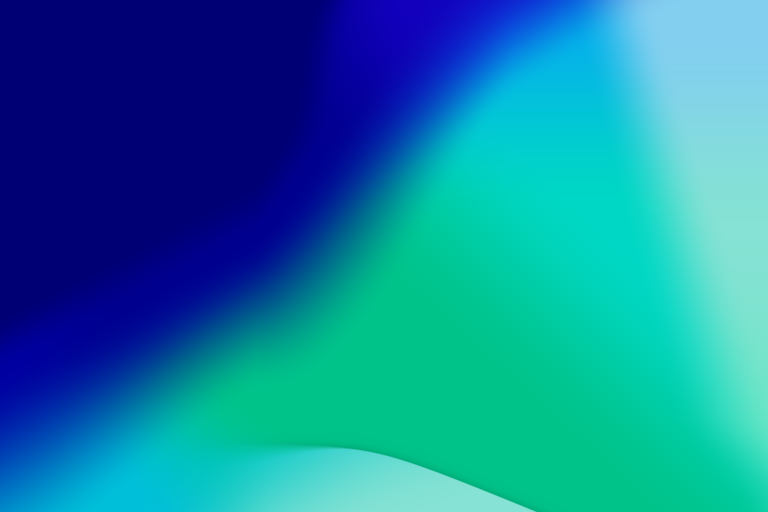
Write a WebGL 2 fragment shader that draws this background.

```glsl
#version 300 es
precision highp float;
// Soft abstract backdrop: a navy mass at upper left melts across an S-shaped
// border into a green-to-sky field, with a pale veil at right and a pale hill
// below. Each part is a signed offset from a curve, blended with smoothstep.

#define NAVY_SOFT_IN  0.10   // border blur on the navy side
#define NAVY_SOFT_OUT 0.17   // border blur on the green side
#define CORE_OFFSET   0.17   // gap between the border and the navy core
#define VEIL_TOP_X    1.13   // left edge of the veil at the top
#define VEIL_SLANT    0.25   // rightward drift of that edge going down
#define HILL_HEIGHT   0.138
#define HILL_SLOPE    0.21
#define HILL_BEND_X   0.73

uniform vec2 u_resolution;
out vec4 fragColor;

const vec3 NAVY   = vec3(0.00, 0.00, 0.455);
const vec3 RIM    = vec3(0.00, 0.00, 0.56);
const vec3 INDIGO = vec3(0.07, 0.00, 0.74);
const vec3 GREEN  = vec3(0.00, 0.765, 0.54);
const vec3 TEAL   = vec3(0.00, 0.845, 0.77);
const vec3 SKY    = vec3(0.02, 0.68, 0.93);
const vec3 BLUE   = vec3(0.03, 0.36, 0.95);
const vec3 CYAN   = vec3(0.00, 0.75, 0.85);
const vec3 MINT   = vec3(0.52, 0.885, 0.83);

// Approximate signed distance to the navy border, positive on the green side.
float borderDistance(vec2 p) {
    float t = clamp((p.x - 0.5) / 0.5, 0.0, 1.0);
    float height = 0.16 + 0.53 * p.x + 0.32 * t * t * (3.0 - 2.0 * t);
    float slope = 0.53 + 3.84 * t * (1.0 - t);
    return (height - p.y) / sqrt(1.0 + slope * slope);
}

// Height of the hill crest: flat at left, bending into a steady descent.
float hillCrest(float x) {
    float s = x - HILL_BEND_X;
    return HILL_HEIGHT - HILL_SLOPE * (s + sqrt(s * s + 0.01));
}

// Green field, turning teal to the right and blue towards the top.
vec3 openField(vec2 p) {
    vec3 c = mix(GREEN, TEAL, smoothstep(0.25, 0.75, p.y + 0.9 * (p.x - 0.98)));
    c = mix(c, SKY, smoothstep(0.58, 1.0, p.y));
    c = mix(c, BLUE, smoothstep(0.8, 1.06, p.y - 0.8 * (p.x - 1.0)));
    return mix(c, CYAN, 1.0 - smoothstep(0.3, 0.75, p.x + 1.2 * p.y));
}

// Pale veil along the right side.
vec3 addVeil(vec3 c, vec2 p) {
    float edge = VEIL_TOP_X + VEIL_SLANT * (1.0 - p.y)
               + 0.08 * (1.0 - smoothstep(0.0, 0.2, p.y));
    vec3 tint = mix(vec3(0.42, 0.90, 0.77), MINT, smoothstep(0.1, 0.55, p.y));
    tint = mix(tint, vec3(0.51, 0.81, 0.94), smoothstep(0.55, 0.95, p.y));
    return mix(c, tint, smoothstep(-0.02, mix(0.21, 0.14, p.y), p.x - edge));
}

// Navy mass with a darker core and an indigo rim at the top.
vec3 addNavy(vec3 c, vec2 p) {
    float d = borderDistance(p);
    float coreEdge = d + CORE_OFFSET + 0.10 * smoothstep(0.7, 1.0, p.y);
    vec3 rim = mix(RIM, INDIGO, smoothstep(0.65, 1.0, p.y) * smoothstep(0.55, 0.8, p.x));
    rim.b += 0.07 * (1.0 - smoothstep(0.0, 0.25, p.x));
    vec3 mass = mix(NAVY, rim, smoothstep(-0.03, 0.07, coreEdge));
    float spread = NAVY_SOFT_OUT + 0.10 * (1.0 - smoothstep(0.0, 0.5, p.x));
    return mix(mass, c, smoothstep(-NAVY_SOFT_IN, spread, d));
}

// Pale hill: crisp on its right flank, dissolving to the left.
vec3 addHill(vec3 c, vec2 p) {
    float depth = hillCrest(p.x) - p.y;
    float crisp = smoothstep(0.4, 0.7, p.x);
    float soft = mix(0.06, 0.003, crisp);
    c *= 1.0 - 0.12 * crisp * exp(-abs(depth) / 0.008);
    vec3 tint = mix(vec3(0.0, 0.78, 0.78), MINT, smoothstep(0.4, 0.95, p.x + 1.5 * depth));
    float cover = smoothstep(-0.3 * soft, soft, depth) * smoothstep(0.25, 0.55, p.x);
    return mix(c, tint, cover);
}

void main() {
    // Canvas units: height is 1, width is 1.5.
    vec2 p = gl_FragCoord.xy / u_resolution * vec2(1.5, 1.0);
    vec3 color = addVeil(openField(p), p);
    color = addNavy(color, p);
    color = addHill(color, p);
    fragColor = vec4(color, 1.0);
}
```
